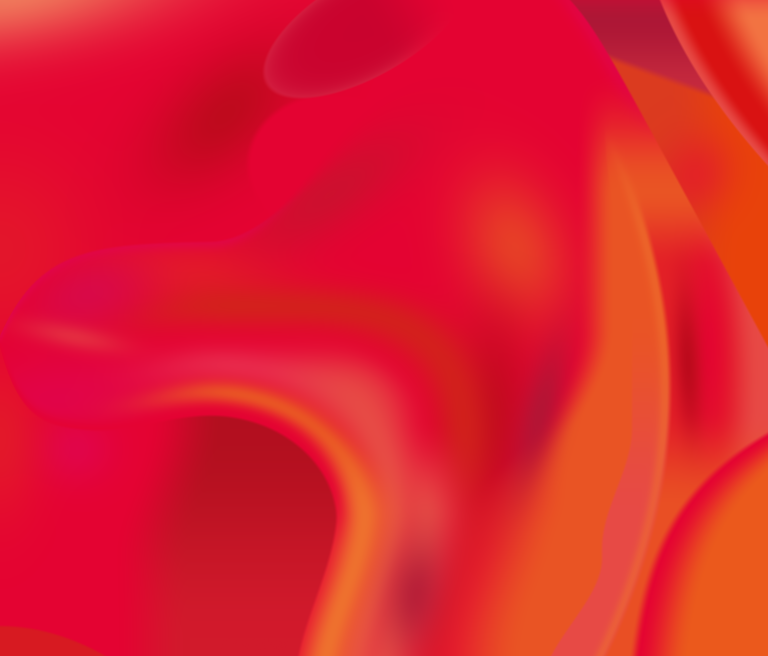
This background is drawn by a Shadertoy shader. Its source:

```glsl
// Flowing folds of glossy silk in crimson, magenta and orange.
#define SPAN vec2(7.68, 6.58)  // scene size, y pointing down
#define EDGE 0.018             // half width of a crisp edge
#define ARCH vec2(2.1, 5.25)   // centre of the hollow
#define ARCH_R vec2(1.27, 1.08)

const vec3 CRIMSON = vec3(.895, .01, .195);
const vec3 MAGENTA = vec3(.88, .02, .31);
const vec3 SCARLET = vec3(.89, .13, .15);
const vec3 ORANGE = vec3(.915, .33, .14);
const vec3 AMBER = vec3(.935, .44, .18);
const vec3 CORAL = vec3(.905, .29, .27);
const vec3 BLOOD = vec3(.74, .04, .11);
const vec3 RUST = vec3(.82, .14, .10);
const vec3 PLUM = vec3(.68, .09, .21);

// Coordinates in a tilted ellipse; area holds centre and radii.
vec2 inOval(vec2 p, vec4 area, float tilt) {
    float c = cos(tilt), s = sin(tilt);
    return mat2(c, -s, s, c) * (p - area.xy) / area.zw;
}
float side(float d, float soft) { return smoothstep(-soft, soft, d); }
float band(float d, float width) { return exp(-d * d / (width * width)); }
void tint(inout vec3 col, vec3 paint, float amount) { col = mix(col, paint, amount); }
void glow(inout vec3 col, vec3 paint, float amount, vec2 p, vec4 area, float tilt) {
    vec2 q = inOval(p, area, tilt);
    tint(col, paint, amount * exp(-dot(q, q)));
}

// Outlines of the folds.
float foldTop(float x) { return 2.42 - 2.5 * smoothstep(2.1, 5.2, x) + .95 * exp(-2.4 * x); }
float ridgeX(float y) { return 5.8 + .54 * y - .1 * exp(-4. * y); }
float seamX(float y) {
    return 6.05 + .27 * smoothstep(1.3, 3.3, y) - .3 * smoothstep(4.3, 5.5, y)
        - .6 * smoothstep(5.6, 6.9, y);
}
float pleatX(float y) { return 6.7 - .09 * (y - 3.9) * (y - 3.9); }
float sheetX(float y) { return 6.25 + 1.43 * exp(-1.2 * (y - 4.35)); }
float ribbonX(float y) { return 6.6 + .4 * y + .15 * y * y; }

// Offset from the arch: x stays round, y squares off farther out.
vec2 archOffset(vec2 p) {
    float sag = .16 * (1. - smoothstep(.9, 2.1, p.x)) - .85 * exp(-4.5 * p.x);
    float sway = .42 * smoothstep(5.1, 6.9, p.y);
    vec2 q = vec2(max(p.x + sway - ARCH.x, 0.), min(p.y - sag - ARCH.y, 0.)) / ARCH_R;
    float d = length(q) - 1.;
    return vec2(d, mix(d, sqrt(length(q * q)) - 1., smoothstep(.2, 1., d)));
}

vec3 backdrop(vec2 p) {
    vec3 col = CRIMSON;
    glow(col, SCARLET, .6, p, vec4(0, 2.5, .9, 1), 0.);
    glow(col, vec3(.94, .48, .36), 1., p, vec4(.1, -.1, 1.8, .55), -.15);
    glow(col, BLOOD, .95, p, vec4(2.25, 1.15, .9, .5), -.75);
    // round lobe, then the petal above it
    float lobe = 1. - length(inOval(p, vec4(3.3, 1.65, .82, .7), 0.));
    tint(col, CRIMSON, side(lobe, .05));
    vec2 q = inOval(p, vec4(3.68, .25, 1.17, .5), -.53);
    float petal = 1. - length(q);
    vec3 skin = mix(vec3(.79, .01, .18), vec3(.83, .12, .25), exp(-7. * max(petal, 0.)));
    tint(skin, CRIMSON, smoothstep(0., .8, q.x));
    tint(col, skin, side(petal, EDGE * 1.5));
    return col;
}

vec3 foldColour(vec2 p, float arch) {
    vec3 col = CRIMSON;
    float arm = smoothstep(.6, 2.4, p.x), drop = smoothstep(4.2, 5.2, p.y);
    glow(col, vec3(.79, .07, .18), .85, p, vec4(3.3, 1.95, 1, .35), -.6);
    glow(col, SCARLET, .7, p, vec4(1.9, 2.75, .9, .35), .1);
    glow(col, ORANGE, .75, p, vec4(5.15, 2.5, .5, .75), -.35);
    glow(col, BLOOD, .85, p, vec4(4.9, 4.2, .4, 1), .05);
    // bands that follow the arch
    tint(col, RUST, .85 * band(arch - 1.02, .2) * arm * (1. - .6 * drop));
    tint(col, CORAL, drop * band(arch - .7, .25));
    vec3 blush = mix(vec3(.91, .16, .29), CORAL, smoothstep(2.5, 3.7, p.x));
    tint(col, blush, arm * band(arch - .47, .17));
    tint(col, mix(ORANGE, AMBER, drop), arm * band(arch - .22, mix(.11, .2, drop)));
    // orange sheet on the right
    float shore = 5.95 - .85 * smoothstep(3.3, 5.4, p.y) - .4 * smoothstep(5., 6.6, p.y);
    tint(col, ORANGE, side(p.x - shore, .2 + .35 * drop) * smoothstep(.7, 2., p.y));
    glow(col, PLUM, .85, p, vec4(5.4, 4.15, .2, .75), .25);
    glow(col, PLUM, .8, p, vec4(4.15, 5.95, .28, .55), .15);
    // magenta tip of the arm
    glow(col, MAGENTA, .75, p, vec4(.6, 4, 1, .45), -.1);
    glow(col, vec3(.84, .04, .3), .8, p, vec4(.9, 2.95, .6, .35), -.3);
    glow(col, CORAL, .55, p, vec4(.75, 3.38, .5, .12), .2);
    tint(col, MAGENTA, .6 * band(p.y - foldTop(p.x), .08) * (1. - smoothstep(2.2, 3.2, p.x)));
    return col;
}

// Pleats, pocket and lower sheet along the right side.
void addPleats(inout vec3 col, vec2 p) {
    float t = p.x - pleatX(p.y), u = p.x - sheetX(p.y);
    float strip = side(p.x - seamX(p.y), EDGE) * smoothstep(1.2, 2.4, p.y);
    tint(col, mix(ORANGE, CORAL, smoothstep(3., 5.2, p.y)), strip);
    tint(col, AMBER, .5 * strip * band(t + .05, .06));
    vec3 pocket = mix(SCARLET, CORAL, smoothstep(.45, .9, t));
    glow(pocket, CRIMSON, .9, p, vec4(7.08, 3.5, .25, 1.1), 0.);
    glow(pocket, BLOOD, 1., p, vec4(6.88, 3.65, .13, .7), -.05);
    tint(pocket, ORANGE, .9 * smoothstep(4.1, 5.1, p.y));
    tint(col, pocket, side(t, EDGE * 2.) * smoothstep(1.9, 2.7, p.y));
    tint(col, mix(CRIMSON, vec3(.92, .35, .11), smoothstep(0., .55, u)), side(u, .06));
}

// Panel and ribbon behind the ridge.
vec3 corner(vec2 p) {
    vec3 col = mix(vec3(.86, .23, .12), vec3(.91, .26, .04), smoothstep(6.7, 7.4, p.x));
    glow(col, SCARLET, .9, p, vec4(6.95, 1.75, .35, .4), .5);
    vec3 panel = mix(PLUM, vec3(.77, .16, .24), smoothstep(.2, .9, p.y));
    tint(col, panel, side(.37 * p.x - 1.68 - p.y, .05));
    float s = p.x - ribbonX(p.y);
    vec3 ribbon = mix(CORAL, vec3(.85, .07, .07), smoothstep(0., .22, s));
    tint(ribbon, vec3(.95, .45, .26), smoothstep(.35, .85, s));
    tint(col, ribbon, side(s, EDGE));
    return col;
}

// Hollow under the arm, with a soft left flank.
vec3 hollow(vec2 p) {
    vec3 shade = mix(vec3(.7, .06, .12), vec3(.82, .1, .17), smoothstep(4.3, 6.4, p.y));
    vec3 col = mix(CRIMSON, shade, side(p.x - 1.85 + .35 * smoothstep(4.2, 5.6, p.y), .4));
    glow(col, MAGENTA, .8, p, vec4(.75, 4.5, .4, .35), 0.);
    glow(col, SCARLET, .7, p, vec4(0, 4.4, .4, .8), 0.);
    tint(col, RUST, .7 * side(p.y - 6.28 - .27 * p.x * p.x, EDGE));
    return col;
}

void mainImage(out vec4 fragColor, in vec2 fragCoord) {
    vec2 uv = fragCoord / iResolution.xy;
    vec2 p = vec2(uv.x, 1. - uv.y) * SPAN, arch = archOffset(p);
    vec3 fold = foldColour(p, arch.y);
    addPleats(fold, p);
    float ridge = p.x - ridgeX(p.y);
    tint(fold, MAGENTA, .6 * band(ridge, .13) * (1. - smoothstep(.6, 1.5, p.y)));
    tint(fold, corner(p), side(ridge, EDGE));
    float haze = mix(EDGE, .3, smoothstep(2.6, 3.8, p.x));
    vec3 col = mix(backdrop(p), fold, side(p.y - foldTop(p.x), haze));
    // red lip, then the hollow
    tint(col, CRIMSON, .8 * band(arch.x, .08) * (1. - smoothstep(4.8, 5.6, p.y)));
    tint(col, hollow(p), side(-arch.x, EDGE));
    fragColor = vec4(col, 1);
}
```
